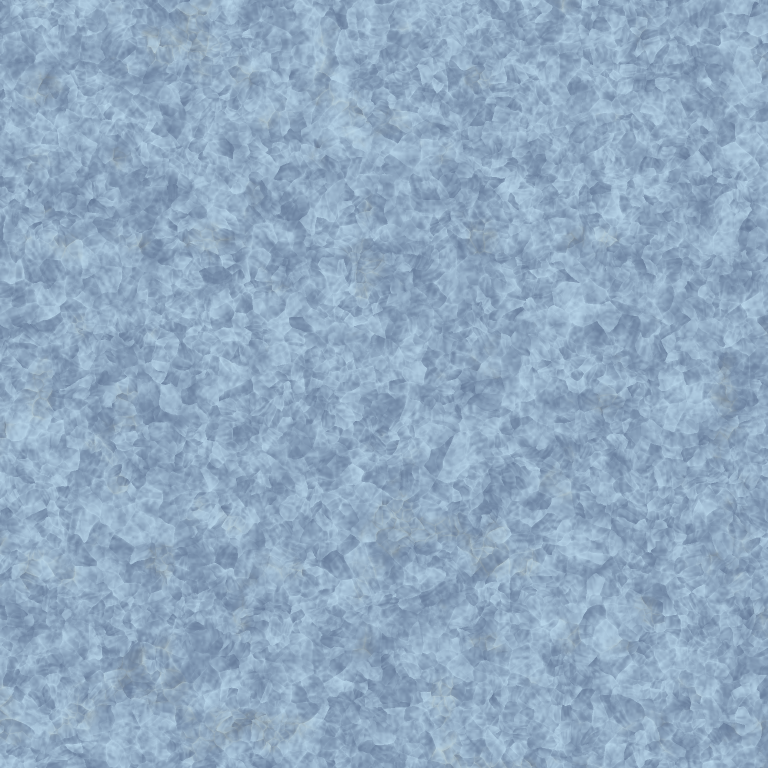
A WebGL 1 fragment shader for this texture:

```glsl
precision highp float;
uniform vec2 u_resolution;

#define COARSE_GRAINS 41.0
#define FINE_GRAINS 72.0
#define GRAIN_CONTRAST 0.80
#define FACET_SHADE 0.42
#define STREAK_SHADE 0.55
#define VEIN_LIGHT 0.42
#define FOG_LIGHT 0.60
#define CLOUD_LIGHT 0.20
#define GRIT 0.42
#define STAIN_AMOUNT 0.45
#define BASE_TONE 0.47

const vec3 DEEP_BLUE = vec3(0.44, 0.53, 0.645);
const vec3 PALE_BLUE = vec3(0.67, 0.78, 0.865);
const vec3 STAIN_BEIGE = vec3(0.66, 0.68, 0.64);

float hash(vec2 p) {
  vec3 q = fract(vec3(p.xyx) * 0.1031);
  q += dot(q, q.yzx + 33.33);
  return fract((q.x + q.y) * q.z);
}

vec2 hash2(vec2 p) {
  return vec2(hash(p + 17.3), hash(p + 71.9));
}

float noise(vec2 p) {
  vec2 i = floor(p), f = fract(p);
  f = f * f * (3.0 - 2.0 * f);
  float low = mix(hash(i), hash(i + vec2(1.0, 0.0)), f.x);
  float high = mix(hash(i + vec2(0.0, 1.0)), hash(i + 1.0), f.x);
  return mix(low, high, f.y);
}

float fbm(vec2 p) {
  float sum = 0.0, amp = 0.5;
  for (int i = 0; i < 4; i++) {
    sum += amp * noise(p);
    p = mat2(0.8, 0.6, -0.6, 0.8) * p * 2.03 + 11.7;
    amp *= 0.5;
  }
  return sum / 0.9375;
}

// Weighted Voronoi grain: x = signed tone, y = closeness to the border
vec2 crystal(vec2 p) {
  p += 1.0 * vec2(noise(p * 0.5), noise(p * 0.5 + 31.0));
  p += 0.18 * vec2(noise(p * 2.6 + 7.0), noise(p * 2.6 + 53.0));
  vec2 base = floor(p), nearId = base, nearRel = vec2(0.0);
  float first = 9.0, second = 9.0;
  for (int y = -1; y <= 1; y++) {
    for (int x = -1; x <= 1; x++) {
      vec2 id = base + vec2(float(x), float(y));
      vec2 rel = p - id - hash2(id);
      float d = dot(rel, rel) - 0.25 * hash(id + 5.1);
      if (d < first) {
        second = first;
        first = d;
        nearId = id;
        nearRel = rel;
      } else {
        second = min(second, d);
      }
    }
  }
  // Each grain has its own shade, cleavage direction and facet slope
  float shade = hash(nearId + 3.7);
  float angle = 6.2832 * hash(nearId + 43.2);
  vec2 along = vec2(cos(angle), sin(angle));
  float u = dot(nearRel, along);
  float v = dot(nearRel, vec2(-along.y, along.x));
  float streak = noise(vec2(u * 1.3, v * 6.0) + shade * 90.0) - 0.5;
  float tone = GRAIN_CONTRAST * (shade - 0.5) + FACET_SHADE * u + STREAK_SHADE * streak;
  return vec2(tone, exp(-10.0 * (second - first)));
}

vec3 stone(vec2 uv) {
  vec2 coarse = crystal(uv * COARSE_GRAINS);
  vec2 fine = crystal(uv * FINE_GRAINS + 120.0);

  // Translucent overlap of both grain sizes
  float overlap = smoothstep(0.4, 0.6, noise(uv * 30.0 + 9.0));
  float tone = BASE_TONE + mix(coarse.x, fine.x, mix(0.25, 0.75, overlap));

  // Milky fog, glowing borders and thin fractures
  float fog = fbm(uv * 36.0 + 40.0);
  float cloud = fbm(uv * 7.0 + 80.0);
  float border = mix(coarse.y, fine.y, mix(0.25, 0.7, overlap));
  float crack = abs(fbm(uv * 42.0 + 150.0) - 0.5);
  float fracture = 1.0 - smoothstep(0.0, 0.03, crack);
  tone += FOG_LIGHT * (fog - 0.5) + CLOUD_LIGHT * (cloud - 0.5);
  tone += VEIN_LIGHT * border * smoothstep(0.3, 0.6, fog);
  tone += 0.14 * fracture;

  // Fine grit, brighter where the fog is thick
  tone += GRIT * (0.6 + 0.8 * fog) * (noise(uv * 230.0) - 0.5);

  // Soft limits, then rare mineral stains in the seams
  float spread = tone - 0.5;
  tone = 0.5 + 0.95 * spread / sqrt(1.0 + 0.9 * spread * spread);
  vec3 color = mix(DEEP_BLUE, PALE_BLUE, tone);
  float stain = smoothstep(0.62, 0.78, fbm(uv * 19.0 + 200.0));
  stain *= 0.15 + 0.85 * border;
  return mix(color, STAIN_BEIGE * (0.8 + 0.25 * tone), STAIN_AMOUNT * stain);
}

void main() {
  // Four samples per pixel smooth the grain borders
  vec3 sum = vec3(0.0);
  for (int i = 0; i < 4; i++) {
    float k = float(i);
    vec2 offset = vec2(mod(k, 2.0), floor(k * 0.5)) * 0.5 - 0.25;
    sum += stone((gl_FragCoord.xy + offset) / min(u_resolution.x, u_resolution.y));
  }
  gl_FragColor = vec4(sum * 0.25, 1.0);
}
```
